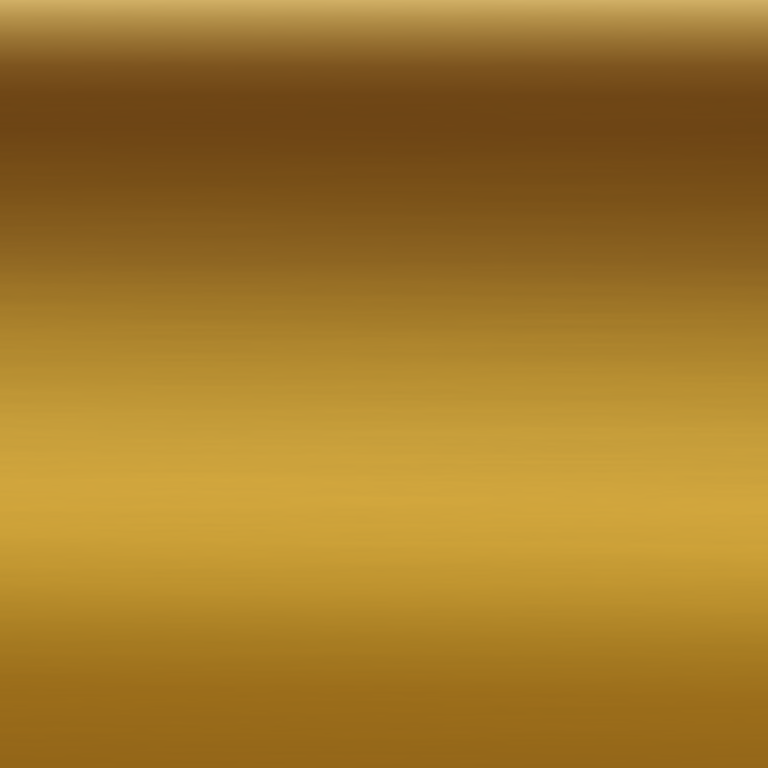
Write a WebGL 1 fragment shader that draws this texture.

```glsl
precision highp float;

uniform vec2 u_resolution;

#define BAND_TILT 0.022
#define STREAK_STRENGTH 0.024
#define FINE_ROWS 256.0
#define BROAD_ROWS 90.0
#define STREAK_COLUMNS 4.0
#define GRAIN_STRENGTH 0.008

float hash(vec2 p) {
  return fract(sin(dot(p, vec2(127.1, 311.7))) * 43758.5453);
}

float valueNoise(vec2 p) {
  vec2 cell = floor(p);
  vec2 f = fract(p);
  f = f * f * (3.0 - 2.0 * f);
  float low = mix(hash(cell), hash(cell + vec2(1.0, 0.0)), f.x);
  float high = mix(hash(cell + vec2(0.0, 1.0)), hash(cell + vec2(1.0, 1.0)), f.x);
  return mix(low, high, f.y);
}

// Extends the ramp to the next stop.
void addStop(inout vec3 color, inout float start, float depth, float stop, vec3 next) {
  color = mix(color, next, clamp((depth - start) / (stop - start), 0.0, 1.0));
  start = stop;
}

// Metal reflection by depth, from the top edge (0) to the bottom (1).
vec3 goldRamp(float depth) {
  vec3 c = vec3(0.82, 0.69, 0.40);
  float start = 0.0;
  addStop(c, start, depth, 0.024, vec3(0.71, 0.57, 0.29));
  addStop(c, start, depth, 0.052, vec3(0.60, 0.45, 0.20));
  addStop(c, start, depth, 0.086, vec3(0.49, 0.33, 0.12));
  addStop(c, start, depth, 0.124, vec3(0.435, 0.275, 0.085));
  addStop(c, start, depth, 0.170, vec3(0.43, 0.27, 0.08));
  addStop(c, start, depth, 0.255, vec3(0.48, 0.32, 0.095));
  addStop(c, start, depth, 0.335, vec3(0.55, 0.39, 0.13));
  addStop(c, start, depth, 0.410, vec3(0.64, 0.48, 0.16));
  addStop(c, start, depth, 0.490, vec3(0.72, 0.56, 0.195));
  addStop(c, start, depth, 0.565, vec3(0.78, 0.62, 0.23));
  addStop(c, start, depth, 0.645, vec3(0.82, 0.65, 0.24));
  addStop(c, start, depth, 0.705, vec3(0.80, 0.63, 0.22));
  addStop(c, start, depth, 0.770, vec3(0.74, 0.57, 0.18));
  addStop(c, start, depth, 0.835, vec3(0.66, 0.49, 0.135));
  addStop(c, start, depth, 0.900, vec3(0.61, 0.43, 0.105));
  addStop(c, start, depth, 1.000, vec3(0.58, 0.40, 0.095));
  return c;
}

// Long horizontal brush marks, centered on zero.
float brushMarks(vec2 uv) {
  float fine = valueNoise(uv * vec2(STREAK_COLUMNS, FINE_ROWS));
  float broad = valueNoise(uv * vec2(STREAK_COLUMNS * 0.6, BROAD_ROWS) + 17.3);
  return 0.6 * fine + 0.4 * broad - 0.5;
}

void main() {
  vec2 uv = gl_FragCoord.xy / u_resolution;
  float depth = 1.0 - uv.y;

  // Bands sink slightly toward the right, away from the top rim.
  float tilt = BAND_TILT * (uv.x - 0.5) * smoothstep(0.05, 0.35, depth);
  float streak = brushMarks(uv);
  vec3 color = goldRamp(clamp(depth - tilt + streak * 0.004, 0.0, 1.0));

  // Brushed surface and short grain.
  float grain = valueNoise(uv * vec2(45.0, 340.0) + 5.7) - 0.5;
  color *= 1.0 + streak * STREAK_STRENGTH + grain * GRAIN_STRENGTH;

  gl_FragColor = vec4(color, 1.0);
}
```
